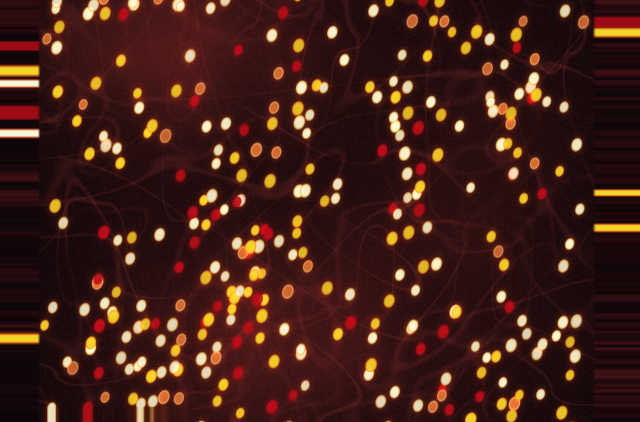
Reproduce this background procedurally as a Shadertoy shader.

```glsl
float hash(vec2 p) {
    return fract(sin(dot(p, vec2(127.1, 311.7))) * 43758.5453);
}

float noise(vec2 p) {
    vec2 i = floor(p), f = fract(p);
    f = f * f * (3.0 - 2.0 * f);
    return mix(mix(hash(i), hash(i + vec2(1, 0)), f.x),
               mix(hash(i + vec2(0, 1)), hash(i + vec2(1, 1)), f.x), f.y);
}

float blob(vec2 uv, vec2 center, vec2 size) {
    vec2 q = (uv - center) / size;
    return exp(-dot(q, q));
}

// Share of cells that hold a light
float lightDensity(vec2 uv) {
    float d = 0.29;
    d += 0.62 * blob(uv, vec2(0.38, 0.42), vec2(0.11, 0.22));
    d += 0.42 * blob(uv, vec2(0.26, 0.14), vec2(0.19, 0.15));
    d += 0.75 * blob(uv, vec2(0.635, 0.68), vec2(0.03, 0.27));
    d += 0.50 * blob(uv, vec2(0.79, 0.90), vec2(0.025, 0.35));
    d += 0.70 * blob(uv, vec2(0.25, 1.00), vec2(0.15, 0.04));
    d += 0.40 * blob(uv, vec2(0.47, 0.85), vec2(0.03, 0.20));
    d += 0.25 * blob(uv, vec2(0.78, 0.12), vec2(0.09, 0.12));
    d -= 0.28 * blob(uv, vec2(0.35, 0.84), vec2(0.09, 0.10));
    d -= 0.32 * blob(uv, vec2(0.55, 0.50), vec2(0.05, 0.30));
    return d * step(0.07, uv.x) * step(uv.x, 0.915);
}

vec3 lightTint(float pick) {
    if (pick < 0.40) return vec3(0.98, 0.97, 0.84);
    if (pick < 0.70) return vec3(0.96, 0.83, 0.16);
    if (pick < 0.86) return vec3(0.74, 0.05, 0.10);
    return vec3(0.85, 0.43, 0.20);
}

vec3 lightRim(float pick) {
    if (pick < 0.40) return vec3(0.90, 0.74, 0.34);
    if (pick < 0.70) return vec3(0.92, 0.62, 0.12);
    if (pick < 0.86) return vec3(0.64, 0.04, 0.08);
    return vec3(0.93, 0.66, 0.36);
}

// Slightly leaning oval disc with a coloured rim and faint halo
vec3 drawLight(vec3 base, vec2 q, float radius, float pick, float opacity) {
    q.x = (q.x - 0.15 * q.y) * 1.25;
    float d = length(q) - radius;
    vec3 rim = lightRim(pick);
    vec3 body = mix(lightTint(pick), rim, smoothstep(-0.4 * radius, 0.0, d));
    base += rim * vec3(0.22, 0.09, 0.06) * exp(-max(d, 0.0) * 170.0);
    return mix(base, body, opacity * (1.0 - smoothstep(-0.0025, 0.0025, d)));
}

vec3 lightLayer(vec3 base, vec2 p, float aspect, float cellSize, float seed) {
    vec2 home = floor(p / cellSize);
    for (int j = -1; j <= 1; j++)
    for (int i = -1; i <= 1; i++) {
        vec2 cell = home + vec2(i, j);
        vec2 key = cell + seed;
        vec2 center = (cell + vec2(hash(key), hash(key + 37.3))) * cellSize;
        if (hash(key + 71.9) < lightDensity(center / vec2(aspect, 1.0))) {
            float radius = mix(0.0125, 0.0168, hash(key + 13.7));
            float opacity = mix(0.82, 1.0, hash(key + 91.1));
            base = drawLight(base, p - center, radius, hash(key + 53.5), opacity);
        }
    }
    return base;
}

// Thin curved twigs from narrow bands of noise
float twigs(vec2 p) {
    float sum = 0.0;
    for (int i = 0; i < 5; i++) {
        float k = float(i), a = 0.7 * k + 0.3;
        vec2 q = mat2(cos(a), -sin(a), sin(a), cos(a)) * p * vec2(1.0 + 0.1 * k);
        float n = noise(q * vec2(9.0, 3.5) + 19.0 * k);
        sum += (1.0 - smoothstep(0.0, 0.035, abs(n - 0.5))) * noise(p * 6.0 + 7.0 * k);
    }
    return sum;
}

vec3 backdrop(vec2 uv, vec2 p) {
    float glow = 0.85 * blob(uv, vec2(0.28, 0.90), vec2(0.20, 0.24));
    glow += 0.62 * blob(uv, vec2(0.40, 0.18), vec2(0.22, 0.30));
    glow += 0.30 * blob(uv, vec2(0.72, 0.45), vec2(0.20, 0.50));
    glow *= 0.75 + 0.5 * noise(p * 7.0);
    vec3 col = mix(vec3(0.075, 0.03, 0.04), vec3(0.36, 0.115, 0.11), glow);
    col += vec3(0.13, 0.045, 0.04) * twigs(p) * (1.0 - 0.65 * glow);
    return col + 0.025 * (hash(floor(p * 338.0)) - 0.5);
}

// Horizontal smears beyond both side edges; bars hold side, height, half width, tint
vec3 sideStreaks(vec2 uv) {
    const vec4 bars[10] = vec4[10](
        vec4(0, 0.891, 0.012, 0.8), vec4(0, 0.832, 0.016, 0.5),
        vec4(0, 0.802, 0.012, 0.1), vec4(0, 0.733, 0.018, 0.8),
        vec4(0, 0.684, 0.013, 0.1), vec4(0, 0.198, 0.015, 0.5),
        vec4(1, 0.947, 0.014, 0.8), vec4(1, 0.923, 0.014, 0.5),
        vec4(1, 0.543, 0.010, 0.5), vec4(1, 0.460, 0.012, 0.5));
    float side = step(0.5, uv.x);
    float fine = noise(vec2(side * 31.0, uv.y * 150.0)) * noise(vec2(side * 17.0, uv.y * 22.0));
    vec3 col = vec3(0.05, 0.02, 0.03) + vec3(0.24, 0.05, 0.06) * fine;
    for (int i = 0; i < 10; i++) {
        vec4 bar = bars[i];
        float d = abs(uv.y - bar.y) / bar.z;
        float on = 1.0 - step(0.5, abs(side - bar.x));
        vec3 body = mix(lightTint(bar.w), vec3(0.72, 0.22, 0.06), smoothstep(0.35, 0.9, d));
        if (bar.w > 0.7) body = vec3(0.62, 0.04, 0.08);
        col = mix(col, body, on * (1.0 - smoothstep(0.65, 1.1, d)));
    }
    return col;
}

void mainImage(out vec4 fragColor, in vec2 fragCoord) {
    float aspect = iResolution.x / iResolution.y;
    vec2 p = fragCoord / iResolution.y;
    vec2 uv = fragCoord / iResolution.xy;

    // The lower left edge is pulled down into upright smears
    if (uv.x < 0.3) p.y = max(p.y, 0.034);

    vec3 col = backdrop(uv, p);
    col = lightLayer(col, p, aspect, 0.055, 3.0);
    col = lightLayer(col, p + 0.021, aspect, 0.055, 140.0);

    float edge = smoothstep(0.058, 0.064, uv.x) * (1.0 - smoothstep(0.925, 0.932, uv.x));
    col = mix(sideStreaks(uv), col, edge);
    fragColor = vec4(clamp(col, 0.0, 1.0), 1.0);
}
```
